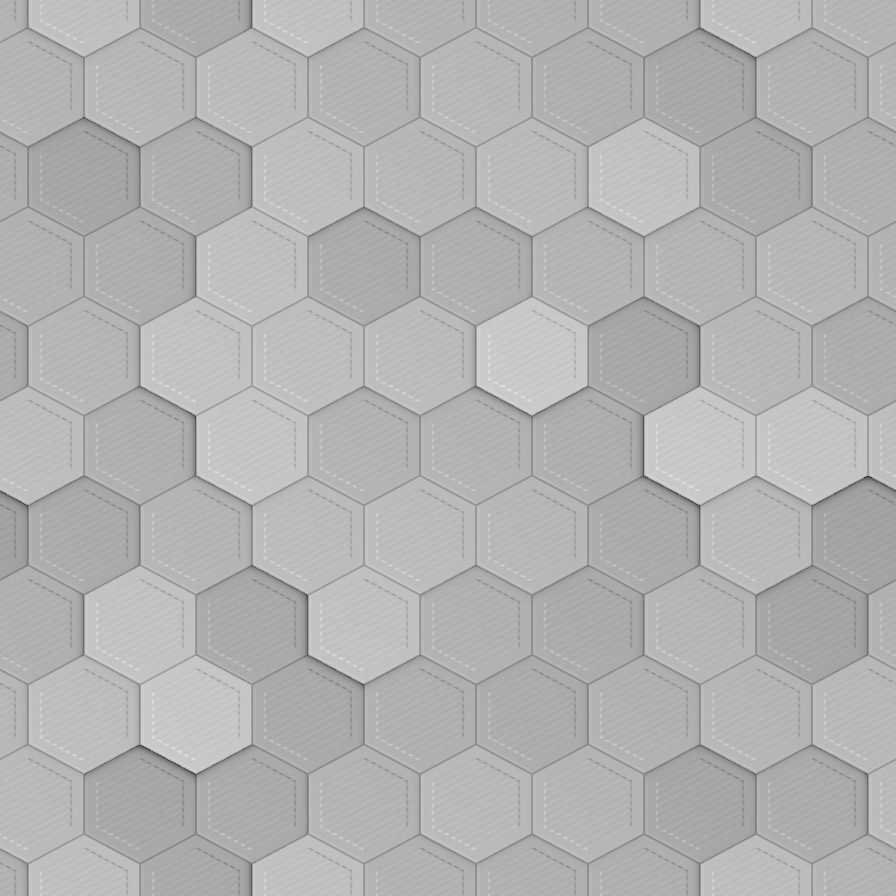
This pattern is drawn by a Shadertoy shader. Its source:

```glsl
// Grey hexagonal tiles, 8 across and 10 rows down, set at uneven heights.
// Each cell is shaded from the distances to its six edges: groove, shadow of
// higher neighbours, and a ribbed recess whose rim breaks into dashes.

const float ROW = 0.8660254;              // row spacing for tiles of width 1
const vec2 COUNT = vec2(8.0, 10.0);       // tiles across, rows down
const vec2 SHIFT = vec2(0.75, 0.022);     // centre of the first tile
const vec2 LIGHT = vec2(0.766, 0.643);    // direction towards the light
const float INSET = 0.108;                // rim of the recess, from the edge
const float RIB_PITCH = 0.06;

float hash(vec2 p) {
    vec3 q = fract(p.xyx * vec3(0.1031, 0.1030, 0.0973));
    q += dot(q, q.yzx + 33.33);
    return fract((q.x + q.y) * q.z);
}

vec2 gradient(vec2 cell) {
    float angle = 6.2831853 * hash(cell);
    return vec2(cos(angle), sin(angle));
}

float gradientNoise(vec2 p) {
    vec2 i = floor(p), f = p - i;
    vec2 u = f * f * f * (f * (f * 6.0 - 15.0) + 10.0);
    vec2 x = vec2(1.0, 0.0), y = x.yx;
    float low = mix(dot(gradient(i), f), dot(gradient(i + x), f - x), u.x);
    float high = mix(dot(gradient(i + y), f - y),
                     dot(gradient(i + 1.0), f - 1.0), u.x);
    return mix(low, high, u.y);
}

// Centre of the hexagon that holds p
vec2 hexCentre(vec2 p) {
    vec2 size = vec2(1.0, 2.0 * ROW);
    vec2 a = floor(p / size + 0.5) * size;
    vec2 b = (floor(p / size) + 0.5) * size;
    return distance(p, a) < distance(p, b) ? a : b;
}

// Height of a tile from 0 to 1, wrapped so the canvas tiles seamlessly
float tileHeight(vec2 centre) {
    vec2 id = floor(centre * vec2(2.0, 1.0 / ROW) + 0.5);
    id = mod(id, vec2(2.0 * COUNT.x, COUNT.y));
    return 0.5 * (hash(id + 7.3) + hash(id * 1.7 + 41.9));
}

// Soft line centred on zero
float line(float d, float halfWidth, float soft) {
    return 1.0 - smoothstep(halfWidth - 0.5 * soft, halfWidth + 0.5 * soft, abs(d));
}

// Ribs run parallel to the upper left edge; 1 on a crest, 0 in a furrow
float ribs(vec2 q) {
    float across = dot(q, vec2(-0.5, ROW)) / RIB_PITCH;
    return 0.5 + 0.5 * cos(6.2831853 * across);
}

void mainImage(out vec4 fragColor, in vec2 fragCoord) {
    vec2 uv = fragCoord / iResolution.xy;
    vec2 p = uv * COUNT * vec2(1.0, ROW) - SHIFT;
    float pixel = COUNT.x / iResolution.x;

    vec2 centre = hexCentre(p);
    vec2 q = p - centre;
    float height = tileHeight(centre);

    // Nearest edge, and shadow cast by taller neighbours
    float edge = 1.0, facing = 0.0, shadow = 0.0;
    for (int k = 0; k < 6; k++) {
        float angle = 1.04719755 * float(k);
        vec2 normal = vec2(cos(angle), sin(angle));
        float d = 0.5 - dot(q, normal);
        float lit = dot(normal, LIGHT);
        float drop = max(tileHeight(centre + normal) - height, 0.0);
        shadow += drop * smoothstep(-0.35, 0.5, lit) * exp(-d / 0.028);
        if (d < edge) {
            edge = d;
            facing = lit;
        }
    }

    // Tile face, slightly darker towards the light side
    float shade = mix(0.625, 0.79, height) - 0.012 * dot(q, LIGHT);

    // Ribbed recess
    float soft = max(pixel, 0.012);
    float rib = ribs(q);
    float inside = smoothstep(INSET - 0.5 * soft, INSET + 0.5 * soft, edge);
    shade += inside * 0.022 * (rib - 0.55);

    // Dashed rim: dark below the light, bright on the far side
    float dash = 0.2 + 0.8 * smoothstep(0.25, 0.65, rib);
    float rim = line(edge - INSET - 0.008, 0.010, soft) * dash;
    shade -= rim * facing * (facing > 0.0 ? 0.125 : 0.075);

    // Bevel highlight, groove and shadow
    shade += 0.03 * max(-facing, 0.0) * line(edge - 0.024, 0.010, soft);
    shade *= 1.0 - 0.20 * line(edge, 0.008, soft);
    shade *= 1.0 - min(0.75 * shadow, 0.5);

    // Fine grain with a trace of tint
    float grain = gradientNoise(p * 24.0);
    float tint = gradientNoise(p * 17.0 + 90.0);
    vec3 colour = vec3(shade + 0.012 * grain);
    colour += 0.008 * tint * vec3(1.0, -1.0, 0.3);

    fragColor = vec4(clamp(colour, 0.0, 1.0), 1.0);
}
```
